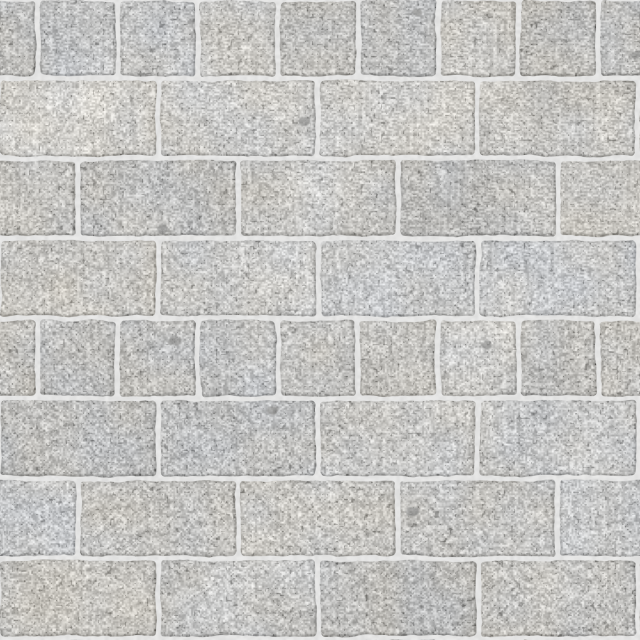
Reproduce this texture procedurally as a Shadertoy shader.

```glsl
// Pale granite block wall: three courses of long blocks, then one of squares, with light mortar.

const float ROWS = 8.0;            // courses up the canvas; one unit = one course
const vec2  JOINT_SHIFT = vec2(0.025, -0.021);
const float JOINT_HALF = 0.031;    // half the mortar width
const float CORNER = 0.045;        // corner radius of a block
const float WANDER = 0.030;        // slow drift of the joints
const float CHIPPING = 0.026;      // small roughness of the block edges
const float RIM_WIDTH = 0.024;     // shaded line inside the block edge
const float TONE_SPREAD = 0.050;   // brightness difference between blocks
const float GRAIN = 0.36;          // contrast of the granite grain
const float STAIN_CHANCE = 0.22;   // share of blocks with a round stain
const vec3  STONE = vec3(0.777, 0.775, 0.766);
const vec3  MORTAR = vec3(0.895, 0.895, 0.892);
const vec3  STAIN = vec3(0.59, 0.59, 0.585);
const vec3  WARM_TINT = vec3(0.016, 0.004, -0.018);

float hash(vec2 p) {
    return fract(sin(dot(p, vec2(127.1, 311.7))) * 43758.5453);
}

// Value noise that wraps after the given number of cells across the canvas.
float noise(vec2 uv, float cells, float seed) {
    vec2 p = uv * cells;
    vec2 i = floor(p);
    vec2 f = fract(p);
    f = f * f * (3.0 - 2.0 * f);
    vec2 a = mod(i, cells) + seed;
    vec2 b = mod(i + 1.0, cells) + seed;
    return mix(mix(hash(a), hash(vec2(b.x, a.y)), f.x),
               mix(hash(vec2(a.x, b.y)), hash(b), f.x), f.y);
}

// Broad, cloudy variation, about 0 to 1.
float clouds(vec2 uv) {
    float sum = 0.0;
    float weight = 0.5;
    float cells = 12.0;
    for (int i = 0; i < 4; i++) {
        sum += weight * noise(uv, cells, 7.0 * float(i));
        weight *= 0.5;
        cells *= 2.0;
    }
    return sum / 0.9375;
}

float roundedBox(vec2 q, vec2 halfSize, float radius) {
    vec2 e = abs(q) - halfSize + radius;
    return length(max(e, 0.0)) + min(max(e.x, e.y), 0.0) - radius;
}

// Mineral grain: soft mottling, fine crystals and sparse dark specks.
float granite(vec2 uv) {
    float crystals = 0.6 * noise(uv, 360.0, 3.0) + 0.4 * noise(uv, 190.0, 11.0) - 0.5;
    float specks = smoothstep(0.74, 0.96, noise(uv, 260.0, 23.0));
    return GRAIN * crystals - 0.17 * specks + 0.07 * (clouds(uv) - 0.5);
}

void mainImage(out vec4 fragColor, in vec2 fragCoord) {
    vec2 uv = fragCoord / iResolution.xy;
    float pixel = ROWS / min(iResolution.x, iResolution.y);

    // Wandering joints
    vec2 drift = vec2(noise(uv, 28.0, 31.0), noise(uv, 28.0, 47.0)) - 0.5;
    vec2 p = uv * ROWS + JOINT_SHIFT + WANDER * drift;

    // Block layout
    float row = floor(p.y);
    float course = mod(row, 4.0);
    bool square = course > 2.5;
    float width = square ? 1.0 : 2.0;
    float offset = square ? 0.5 : mod(course, 2.0);
    float x = (p.x - offset) / width;
    vec2 id = vec2(mod(floor(x), ROWS / width), mod(row, ROWS));
    vec2 q = vec2((fract(x) - 0.5) * width, fract(p.y) - 0.5);
    vec2 halfSize = vec2(0.5 * width, 0.5) - JOINT_HALF;

    // Chipped outline
    float chips = 0.6 * noise(uv, 70.0, 59.0) + 0.4 * noise(uv, 150.0, 67.0) - 0.5;
    float d = roundedBox(q, halfSize, CORNER) + CHIPPING * chips;

    // Stone tone per block
    float grain = granite(uv);
    vec3 stone = STONE + TONE_SPREAD * (hash(id + 5.3) - 0.5);
    stone += WARM_TINT * (hash(id + 17.9) - 0.5);
    stone += WARM_TINT * (noise(uv, 20.0, 83.0) - 0.5) + grain;

    // Pale weathered patch in some blocks
    float patchy = step(0.75, hash(id + 29.1)) * smoothstep(0.45, 0.75, clouds(uv + 0.37));
    stone += 0.04 * patchy;

    // Occasional round stain
    vec2 spot = (vec2(hash(id + 41.7), hash(id + 53.2)) - 0.5) * 1.7 * halfSize;
    vec2 toSpot = (q - spot) * vec2(0.85, 1.1);
    float spotSize = mix(0.045, 0.07, hash(id + 61.4)) + 0.04 * (noise(uv, 110.0, 71.0) - 0.5);
    float stain = 1.0 - smoothstep(-0.018, 0.018, length(toSpot) - spotSize);
    stain *= step(hash(id + 73.8), STAIN_CHANCE);
    stone = mix(stone, STAIN + 0.35 * grain, 0.8 * stain);

    // Shaded rim, strongest along the lower and right edges
    float lowerRight = smoothstep(0.75, 1.0, max(q.x / halfSize.x, -q.y / halfSize.y));
    float rim = smoothstep(-2.0 * RIM_WIDTH, -0.2 * RIM_WIDTH, d);
    stone -= rim * mix(0.04, 0.15, lowerRight);

    // Mortar between the blocks
    vec3 mortar = MORTAR + 0.05 * (noise(uv, 180.0, 97.0) - 0.5);
    float cover = smoothstep(-0.75 * pixel, 0.75 * pixel, d);
    fragColor = vec4(clamp(mix(stone, mortar, cover), 0.0, 1.0), 1.0);
}
```
